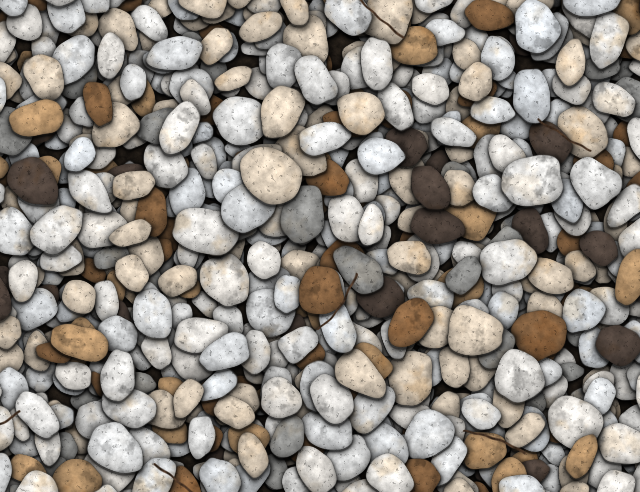
A WebGL 1 fragment shader for this texture:

```glsl
precision highp float;
uniform vec2 u_resolution;

const vec3 SOIL = vec3(0.15, 0.125, 0.10);
const vec3 COOL_WHITE = vec3(0.88, 0.90, 0.92);
const vec3 WARM_WHITE = vec3(0.93, 0.91, 0.88);
const vec3 CREAM = vec3(0.89, 0.83, 0.75);
const vec3 GREY = vec3(0.61, 0.61, 0.60);
const vec3 TAN = vec3(0.74, 0.60, 0.44);
const vec3 BROWN = vec3(0.54, 0.40, 0.27);
const vec3 CHARCOAL = vec3(0.33, 0.28, 0.25);
const vec3 TWIG = vec3(0.25, 0.18, 0.13);

float hash(vec2 p) {
  vec3 q = fract(p.xyx * 0.1031);
  q += dot(q, q.yzx + 33.33);
  return fract((q.x + q.y) * q.z);
}

vec2 hash2(vec2 p) {
  return vec2(hash(p), hash(p + 57.3));
}

vec2 rotate(vec2 p, float angle) {
  float c = cos(angle), s = sin(angle);
  return vec2(c * p.x - s * p.y, s * p.x + c * p.y);
}

float cornerSlope(vec2 cell, vec2 offset) {
  float angle = 6.2832 * hash(cell);
  return dot(vec2(cos(angle), sin(angle)), offset);
}

float gradientNoise(vec2 p) {
  vec2 i = floor(p), f = fract(p);
  vec2 u = f * f * f * (f * (f * 6.0 - 15.0) + 10.0);
  vec2 e = vec2(1.0, 0.0);
  float low = mix(cornerSlope(i, f), cornerSlope(i + e.xy, f - e.xy), u.x);
  float high = mix(cornerSlope(i + e.yx, f - e.yx), cornerSlope(i + e.xx, f - e.xx), u.x);
  return mix(low, high, u.y);
}

float fbm(vec2 p) {
  float sum = 0.0, gain = 0.6;
  for (int i = 0; i < 4; i++) {
    sum += gain * gradientNoise(p);
    p = rotate(p, 0.6) * 2.0 + 3.7;
    gain *= 0.6;
  }
  return sum;
}

// Lumpy, tapered superellipse: 0 at the centre, 1 on the outline
float stoneRadius(vec2 p, vec2 radii, vec2 seed) {
  vec2 q = p / radii;
  q.y *= 1.0 + 0.5 * (hash(seed + 2.7) - 0.5) * clamp(q.x, -1.5, 1.5);
  float n = 2.0 + 0.4 * hash(seed + 8.1);
  vec2 a = pow(abs(q) + 0.0001, vec2(n));
  return pow(a.x + a.y, 1.0 / n) + 0.2 * gradientNoise(q * 1.1 + seed * 7.13);
}

vec3 stoneTint(vec2 seed) {
  float pick = hash(seed + 11.3);
  vec3 tint = mix(COOL_WHITE, WARM_WHITE, hash(seed + 19.9));
  tint = pick < 0.42 ? CREAM : tint;
  tint = pick < 0.25 ? GREY : tint;
  tint = pick < 0.20 ? TAN : tint;
  tint = pick < 0.13 ? BROWN : tint;
  tint = pick < 0.045 ? CHARCOAL : tint;
  return tint * (0.94 + 0.10 * hash(seed + 23.1));
}

// Mottling, ochre stains, grey smudges and fine pits
vec3 weather(vec3 tint, vec2 uv, vec2 seed) {
  vec2 at = uv + seed * 0.37;
  float stain = smoothstep(0.02, 0.35, fbm(at * 15.0)) * hash(seed + 31.7);
  float smudge = smoothstep(0.05, 0.35, fbm(at * 32.0 + 9.0)) * hash(seed + 4.1);
  float pits = smoothstep(0.18, 0.45, fbm(at * 130.0));
  tint *= mix(vec3(1.0), vec3(0.95, 0.86, 0.73), 0.7 * stain);
  return tint * (1.0 + 0.30 * fbm(at * 60.0)) * (1.0 - 0.28 * smudge) * (1.0 - 0.28 * pits);
}

// Soft overhead light on a domed stone
float domeLight(float r, float lift) {
  float height = sqrt(max(1.0 - r * r, 0.0));
  return mix(0.50, 1.04, pow(height, 0.55)) + 0.10 * lift;
}

// Paints one jittered grid of stones with contact shadows over the colour below
vec3 paintStones(vec3 color, vec2 uv, float cells, float turn, float presence, float depth) {
  vec2 grid = rotate(uv, turn) * cells + 40.0 + 17.0 * turn;
  float pixel = cells / u_resolution.x;
  for (int y = -1; y <= 1; y++) {
    for (int x = -1; x <= 1; x++) {
      vec2 cell = floor(grid) + vec2(float(x), float(y));
      vec2 seed = cell + 91.0 * turn;
      vec2 p = grid - cell - 0.5 - 0.46 * (hash2(seed) - 0.5);
      if (hash(seed + 5.5) > presence || length(p) > 1.15) continue;
      float spin = 6.2832 * hash(seed + 13.7);
      vec2 up = rotate(vec2(0.0, 1.0), turn + spin);
      p = rotate(p, spin);
      float major = mix(0.42, 0.64, hash(seed + 3.3));
      vec2 radii = major * vec2(1.0, mix(0.54, 0.90, hash(seed + 6.9)));
      float gap = (stoneRadius(p + 0.04 * up, radii, seed) - 1.0) * radii.y;
      color *= 1.0 - 0.74 * exp(-18.0 * max(gap, 0.0));
      float r = stoneRadius(p, radii, seed);
      float cover = smoothstep(0.7, -0.7, (r - 1.0) * radii.y / pixel);
      if (cover > 0.0) {
        vec3 stone = weather(stoneTint(seed), uv, seed);
        color = mix(color, stone * depth * domeLight(r, dot(p / radii, up)), cover);
      }
    }
  }
  return color;
}

float twigCover(vec2 uv, vec2 seed, float aspect) {
  vec2 q = rotate(uv - hash2(seed) * vec2(1.0, aspect), 6.2832 * hash(seed + 1.9));
  q.y += 5.0 * (hash(seed + 7.7) - 0.5) * q.x * q.x + 0.004 * gradientNoise(q * 40.0 + seed);
  float reach = mix(0.02, 0.06, hash(seed + 4.4));
  float d = length(vec2(max(abs(q.x) - reach, 0.0), q.y)) - 0.0016;
  return smoothstep(0.8, -0.8, d * u_resolution.x);
}

void main() {
  vec2 uv = gl_FragCoord.xy / u_resolution.x;
  vec3 color = SOIL * (1.0 + fbm(uv * 60.0));

  // Small buried stones first, sparse large ones last
  for (int i = 0; i < 5; i++) {
    float layer = float(i);
    float presence = i == 4 ? 0.32 : 0.9 - 0.03 * layer;
    color = paintStones(color, uv, 20.0 - 1.8 * layer, 0.4 + 1.3 * layer, presence, 0.92 + 0.025 * layer);
  }

  for (int i = 0; i < 6; i++) {
    float twig = twigCover(uv, vec2(float(i) * 3.1, 12.0), u_resolution.y / u_resolution.x);
    color = mix(color, TWIG * (1.0 + fbm(uv * 90.0)), twig);
  }
  gl_FragColor = vec4(clamp(color, 0.0, 1.0), 1.0);
}
```
